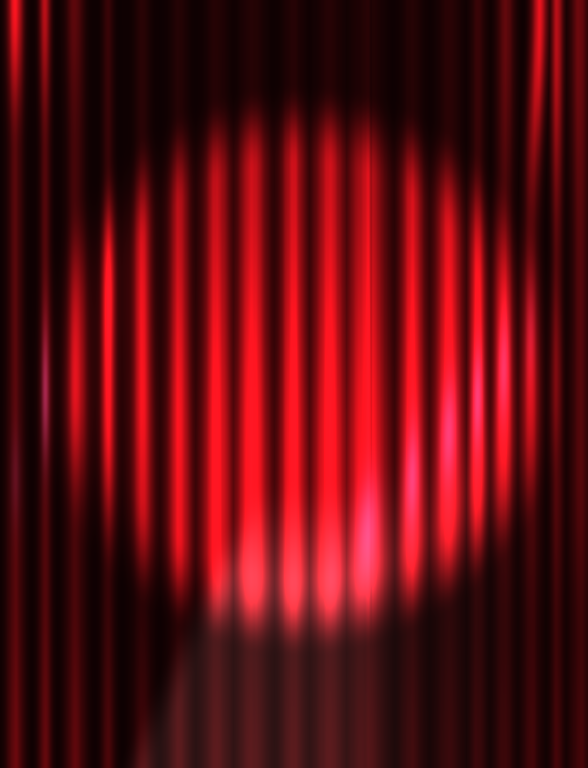
A Shadertoy shader for this background:

```glsl
// Red stage curtain: a loop sums soft vertical folds with uneven spacing,
// lit by a round spotlight, glowing upper corners and a hazy beam rising
// from the lower edge. Gradient noise adds fine streaks to the cloth.

float bell(float d, float width) {
    return exp(-d * d / (width * width));
}

float slope(float cell) {
    return fract(sin(cell * 127.1) * 4375.85) * 2.0 - 1.0;
}

// 1D gradient noise
float gradientNoise(float x) {
    float cell = floor(x), f = x - cell;
    float ease = f * f * f * (f * (f * 6.0 - 15.0) + 10.0);
    return 2.0 * mix(slope(cell) * f, slope(cell + 1.0) * (f - 1.0), ease);
}

// Folds bunch up near both sides and spread out right of the middle
float foldCentre(float n) {
    float t = n / 17.0 * 3.14159;
    float c = 0.026 + 0.0565 * n + 0.0357 * sin(t) - 0.0338 * sin(2.0 * t);
    c -= 0.0155 * exp(-pow(abs(n - 8.6) / 2.1, 4.0));
    c -= 0.009 * bell(n - 14.0, 1.5);
    return c - 0.012 * (n - 9.0) * bell(n - 9.0, 1.3);
}

float foldWidth(float n) {
    float width = 0.0125 + 0.0105 * bell(n - 9.2, 3.6);
    width += 0.003 * cos(2.513 * (n - 7.0));
    return width + 0.006 * (bell(n - 6.0, 0.6) + bell(n - 10.0, 0.6));
}

// x: rounded body of the cloth, y: narrow sheen on its ridge
vec2 curtainFolds(vec2 uv) {
    vec2 folds = vec2(0.0);
    float flare = 0.97 + 0.16 * smoothstep(0.6, 0.3, uv.y);
    for (int i = 0; i < 18; i++) {
        float n = float(i);
        float lean = 0.014 * smoothstep(0.7, 1.0, uv.y) * bell(n - 15.0, 0.6);
        float d = abs(uv.x - foldCentre(n) - lean) / (foldWidth(n) * flare);
        folds = max(folds, vec2(exp(-pow(d, 2.1)), exp(-3.0 * d * d)));
    }
    return folds;
}

void mainImage(out vec4 fragColor, in vec2 fragCoord) {
    vec2 uv = fragCoord / iResolution.xy;
    vec2 folds = curtainFolds(uv);
    float streaks = gradientNoise(uv.x * 75.0 + uv.y * 0.6)
                  + 0.5 * gradientNoise(uv.x * 170.0);

    // Round spotlight, weaker at its top and lower left
    float spotRadius = length((uv - vec2(0.508, 0.518)) / vec2(0.425, 0.335));
    float spot = smoothstep(1.12, 0.79, spotRadius);
    float spotPower = mix(0.89, 0.58, smoothstep(0.42, 0.8, uv.y));
    spotPower *= 1.0 - 0.5 * smoothstep(0.5, 0.28, uv.y) * smoothstep(0.36, 0.12, uv.x);
    spotPower *= 1.0 - 0.18 * smoothstep(0.45, 0.25, uv.x);
    spotPower += 0.35 * bell(uv.x - 0.19, 0.045) * bell(uv.y - 0.64, 0.12);

    // Dim side light and the two bright upper corners
    float sides = smoothstep(0.22, 0.46, abs(uv.x - 0.5));
    float ambient = mix(0.09, 0.27, sides) + 0.08 * smoothstep(0.25, 0.0, uv.y);
    ambient *= 1.0 - 0.4 * smoothstep(0.6, 0.85, uv.x) * smoothstep(0.4, 0.15, uv.y);
    float corners = 0.65 * bell(uv.x - 0.025, 0.075) * smoothstep(0.8, 1.0, uv.y)
                  + 0.55 * bell(uv.x - 0.92, 0.05) * smoothstep(0.66, 0.95, uv.y);
    float light = ambient + corners + spot * spotPower;

    // Cloth: shaded valleys under lit folds, with one thin seam
    float valley = 0.055 + 0.14 * spot * spotPower;
    float cloth = valley + folds.x * light * (0.88 + 0.12 * folds.y);
    cloth *= 1.0 + 0.11 * streaks;
    cloth *= 1.0 - 0.2 * bell(uv.x - 0.631, 0.0022) * smoothstep(0.12, 0.25, uv.y);
    vec3 color = cloth * vec3(1.0, 0.08, 0.125);

    // Hazy beam with a slanted left edge, fading upwards and to the right
    float beamEdge = uv.x - 0.21 - 0.58 * uv.y;
    float beamTop = 0.35 + 0.5 * max(uv.x - 0.6, 0.0);
    float haze = smoothstep(-0.015, 0.05, beamEdge)
               * smoothstep(beamTop + 0.03, beamTop - 0.14, uv.y)
               * mix(1.0, 0.25, smoothstep(0.56, 0.74, uv.x))
               * smoothstep(0.95, 0.75, uv.x);
    color += haze * vec3(0.12, 0.08, 0.08) * (0.8 + 0.3 * folds.x);
    color += haze * spot * vec3(0.15, 0.12, 0.14) * (0.5 + 0.6 * folds.x);

    // Magenta sheen climbing the ridges on the right, a faint one at the left
    float sheenLine = uv.y - 0.31 - 0.9 * (uv.x - 0.622);
    float sheen = bell(sheenLine, 0.065) * smoothstep(0.54, 0.64, uv.x)
                * smoothstep(0.95, 0.82, uv.x);
    sheen += 0.75 * bell(uv.x - 0.08, 0.025) * bell(uv.y - 0.49, 0.08);
    sheen += 0.25 * bell(uv.x - 0.03, 0.025) * bell(uv.y - 0.38, 0.06);
    color += sheen * folds.y * vec3(0.2, 0.15, 0.32);

    fragColor = vec4(clamp(color, 0.0, 1.0), 1.0);
}
```
